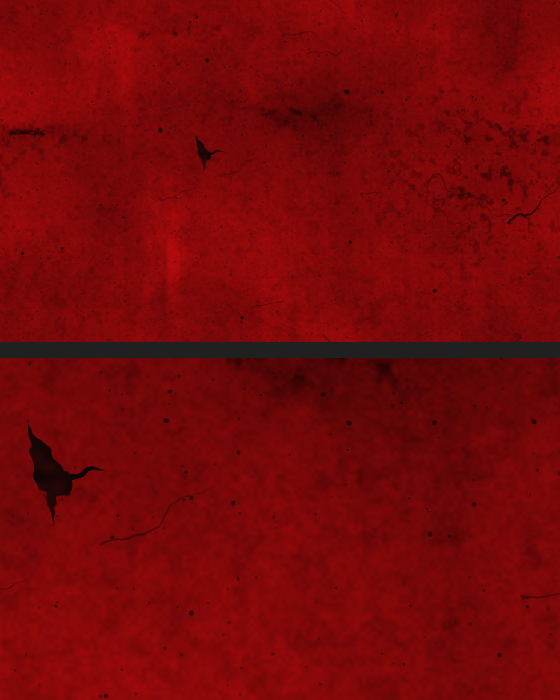
Top, the full canvas; bottom, a detail of the centre.
A Shadertoy shader for this texture:

```glsl
// Weathered deep red plaster wall with dark stains, pits, cracks and a chipped hole; tiles both ways.

float hash(vec2 p) {
    vec3 q = fract(p.xyx * 0.1031);
    q += dot(q, q.yzx + 33.33);
    return fract((q.x + q.y) * q.z);
}

// Value noise in -1..1 that wraps after "period" cells across the canvas.
float noise(vec2 uv, vec2 period, float seed) {
    vec2 p = uv * period, i = floor(p), f = fract(p);
    f = f * f * (3.0 - 2.0 * f);
    vec2 a = mod(i, period) + seed * 17.0, b = mod(i + 1.0, period) + seed * 17.0;
    float low = mix(hash(a), hash(vec2(b.x, a.y)), f.x);
    float high = mix(hash(vec2(a.x, b.y)), hash(b), f.x);
    return 2.0 * mix(low, high, f.y) - 1.0;
}

float fbm(vec2 uv, vec2 period, float seed) {
    float sum = 0.0, amplitude = 0.5;
    for (int i = 0; i < 5; i++) {
        sum += amplitude * noise(uv, period, seed + float(i));
        period *= 2.0;
        amplitude *= 0.5;
    }
    return sum;
}

// Shortest offset on the wrapped canvas, in units of canvas height.
vec2 wrapOffset(vec2 uv, vec2 center) {
    return (fract(uv - center + 0.5) - 0.5) * iResolution.xy / iResolution.y;
}

float patchAt(vec2 uv, vec2 center, vec2 size) {
    vec2 d = wrapOffset(uv, center) / size;
    return exp(-dot(d, d));
}

// Tapered ragged line leaving "start" along "reach".
float crack(vec2 uv, vec2 start, vec2 reach, float width, vec2 warp) {
    vec2 q = wrapOffset(uv, start) + warp;
    float along = clamp(dot(q, reach) / dot(reach, reach), 0.0, 1.0);
    float d = length(q - reach * along) - width * (1.0 - along);
    return 1.0 - smoothstep(-0.5, 1.0, d * iResolution.y);
}

// Sparse round pits, one at most in each cell.
float pits(vec2 uv, vec2 cells, float chance, float radius, float seed) {
    vec2 id = mod(floor(uv * cells), cells) + seed;
    vec2 jitter = 0.25 + 0.5 * vec2(hash(id + 31.0), hash(id + 67.0));
    vec2 d = (fract(uv * cells) - jitter) / cells * iResolution.xy / iResolution.y;
    float r = radius * mix(0.4, 1.0, hash(id + 91.0));
    float disc = 1.0 - smoothstep(-0.7, 0.9, (length(d) - r) * iResolution.y);
    return disc * step(hash(id), chance);
}

void mainImage(out vec4 fragColor, in vec2 fragCoord) {
    vec2 uv = fragCoord / iResolution.xy;
    vec2 warp = vec2(fbm(uv, vec2(20, 12), 1.0), fbm(uv, vec2(20, 12), 9.0));
    vec2 soft = uv + 0.05 * warp;

    // Broad clouds, horizontal bands and vertical runs
    float tone = 0.505 + 0.13 * fbm(uv, vec2(5, 3), 20.0);
    tone += 0.06 * fbm(soft, vec2(3, 9), 30.0);
    float runs = fbm(uv, vec2(48, 4), 40.0);
    tone += 0.035 * runs;

    // Bright worn paint
    float worn = patchAt(soft, vec2(0.29, 0.28), vec2(0.05, 0.20));
    worn += 0.8 * patchAt(soft, vec2(0.52, 0.08), vec2(0.10, 0.08));
    worn += 0.6 * patchAt(soft, vec2(0.52, 0.30), vec2(0.12, 0.09));
    worn += 0.8 * patchAt(soft, vec2(0.75, 0.92), vec2(0.16, 0.05));
    worn += 0.6 * patchAt(soft, vec2(0.20, 0.82), vec2(0.12, 0.13));
    tone += worn * (0.10 + 0.12 * runs);

    // Dark stains: wide shadows and narrow rough smears
    float decay = patchAt(soft, vec2(0.86, 0.48), vec2(0.24, 0.24));
    float shade = decay + 0.7 * patchAt(soft, vec2(0.46, 0.66), vec2(0.28, 0.10));
    shade += 0.8 * patchAt(soft, vec2(0.91, 0.88), vec2(0.07, 0.18));
    float smear = patchAt(soft, vec2(0.05, 0.60), vec2(0.20, 0.025));
    smear += 0.7 * patchAt(soft, vec2(0.29, 0.92), vec2(0.13, 0.016));
    smear += 0.6 * patchAt(soft, vec2(0.52, 0.68), vec2(0.16, 0.020));
    tone -= 0.085 * shade + 0.10 * smear;

    // Mottling, gathered where the wall is stained
    float mottle = smoothstep(0.05, 0.5, fbm(uv, vec2(80, 49), 50.0));
    tone -= mottle * (0.05 + 0.14 * decay + 0.22 * smear);

    // Fine grain
    tone += 0.030 * noise(uv, vec2(420, 256), 60.0);
    tone += 0.030 * noise(uv, vec2(190, 116), 70.0);

    // Hairline veins inside the decayed area
    float vein = 1.0 - smoothstep(0.0, 0.025, abs(fbm(uv, vec2(9, 6), 80.0)));
    tone *= 1.0 - 0.28 * vein * smoothstep(0.15, 0.8, decay);

    // Pits and pinholes
    vec2 ragged = uv + 0.006 * warp;
    float dark = 0.85 * pits(ragged, vec2(15, 9), 0.13, 0.0065, 3.0);
    dark = max(dark, 0.65 * pits(ragged, vec2(64, 39), 0.09, 0.0025, 11.0));
    dark = max(dark, 0.40 * pits(uv, vec2(110, 67), 0.12, 0.0016, 23.0));

    // Faint scattered cracks
    vec2 bend = 0.03 * warp;
    for (int i = 0; i < 7; i++) {
        vec2 id = vec2(float(i) * 3.0 + 5.0, 7.0);
        float angle = 1.6 * hash(id + 2.0) - 0.8;
        vec2 reach = mix(0.06, 0.13, hash(id + 4.0)) * vec2(cos(angle), sin(angle));
        vec2 start = vec2(hash(id), hash(id + 9.0));
        dark = max(dark, 0.40 * crack(uv, start, reach, 0.0012, bend));
    }

    // Long crack at the right
    dark = max(dark, 0.75 * crack(uv, vec2(0.90, 0.34), vec2(0.16, 0.11), 0.0028, bend));

    // Chipped hole with splits running out of it
    vec2 hole = vec2(0.367, 0.555);
    vec2 q = wrapOffset(uv, hole) + 0.035 * warp;
    float rim = length(q * vec2(1.25, 0.75)) - 0.014;
    float chip = 1.0 - smoothstep(-0.8, 1.0, rim * iResolution.y);
    chip = max(chip, crack(uv, hole, vec2(-0.016, 0.045), 0.007, bend));
    chip = max(chip, crack(uv, hole, vec2(0.040, 0.006), 0.004, bend));
    chip = max(chip, crack(uv, hole, vec2(-0.008, -0.042), 0.005, bend));
    dark = max(dark, chip * (0.85 + 0.12 * noise(uv, vec2(160, 98), 90.0)));

    tone = clamp(tone, 0.12, 0.80) * (1.0 - dark);
    vec3 red = vec3(1.0, 0.06, 0.07);
    fragColor = vec4(red * tone + vec3(0.03, 0.02, 0.02) * dark, 1.0);
}
```
